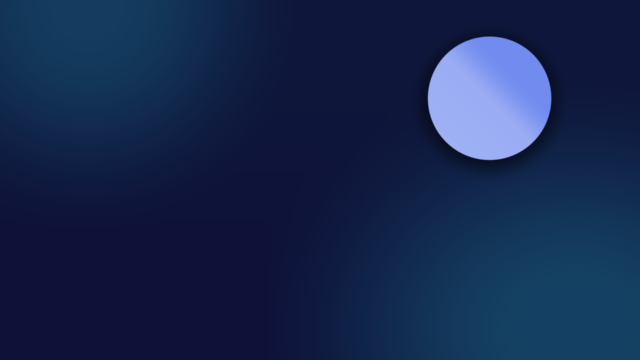
A Shadertoy shader for this background:

```glsl
#define NAVY_LOW vec3(0.055, 0.066, 0.220)
#define NAVY_HIGH vec3(0.055, 0.088, 0.230)
#define TEAL vec3(0.078, 0.255, 0.388)
#define DISC_PALE vec3(0.622, 0.692, 0.958)
#define DISC_DEEP vec3(0.445, 0.545, 0.935)
#define DISC_CENTRE vec2(1.360, 0.727)
#define DISC_RADIUS 0.1715
#define SHADOW_OFFSET vec2(0.0, -0.012)
#define SHADOW_BLUR 0.055
#define SHADOW_STRENGTH 0.55

// Soft elliptical light: 1 in the core, 0 at the rim
float glow(vec2 p, vec2 centre, vec2 radii) {
    return 1.0 - smoothstep(0.12, 1.0, length((p - centre) / radii));
}

float circleDistance(vec2 p, vec2 centre, float radius) {
    return length(p - centre) - radius;
}

void mainImage(out vec4 fragColor, in vec2 fragCoord) {
    vec2 p = fragCoord / iResolution.y;
    float pixel = 1.0 / iResolution.y;

    // Night backdrop with two teal lights
    vec3 color = mix(NAVY_LOW, NAVY_HIGH, smoothstep(0.1, 0.9, p.y));
    float cornerGlow = glow(p, vec2(0.243, 1.0), vec2(0.62, 0.66));
    float lowerGlow = glow(p, vec2(1.597, 0.09), vec2(0.95, 0.73));
    color = mix(color, TEAL, 0.88 * cornerGlow);
    color = mix(color, TEAL, lowerGlow);

    // Shadow cast by the disc
    float shadowDistance = circleDistance(p, DISC_CENTRE + SHADOW_OFFSET, DISC_RADIUS);
    float shadow = 1.0 - smoothstep(-0.5 * SHADOW_BLUR, SHADOW_BLUR, shadowDistance);
    color *= 1.0 - SHADOW_STRENGTH * shadow;

    // Disc with a diagonal gradient
    float diagonal = dot(p - DISC_CENTRE, vec2(0.7071)) / DISC_RADIUS;
    float shade = 0.1 * smoothstep(-1.0, 0.0, diagonal)
                + 0.9 * smoothstep(-0.1, 0.55, diagonal);
    vec3 discColor = mix(DISC_PALE, DISC_DEEP, shade);
    float discDistance = circleDistance(p, DISC_CENTRE, DISC_RADIUS);
    color = mix(color, discColor, smoothstep(pixel, -pixel, discDistance));

    fragColor = vec4(color, 1.0);
}
```
